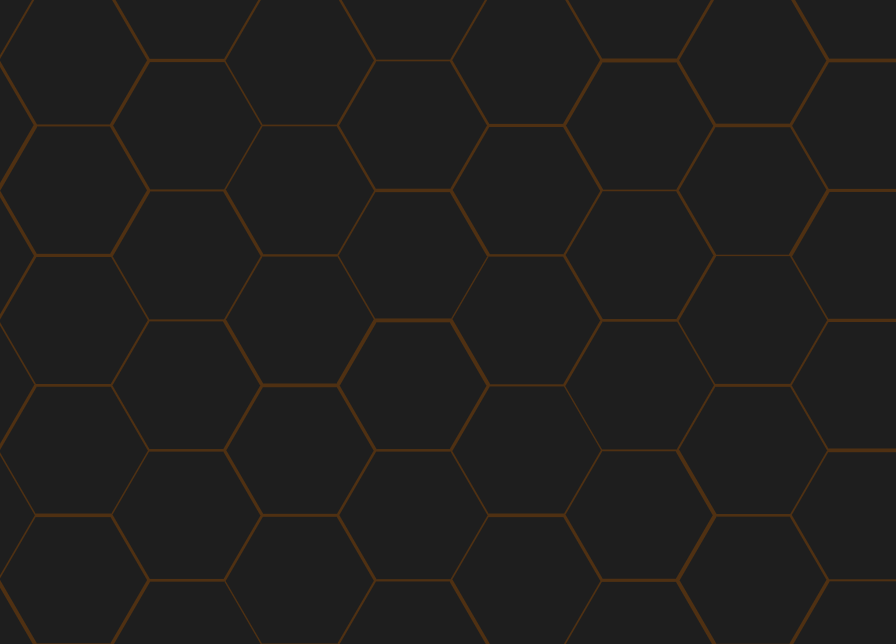
Write a Shadertoy shader that draws this pattern.

```glsl
#define COLUMN_STEP 0.1758
#define ROW_STEP 0.2018
#define FIRST_CENTER vec2(0.1141, 0.0989)
#define THIN_LINE 0.010
#define THICK_LINE 0.031
#define SEED 17.0
#define CELL_COLOR vec3(0.118, 0.118, 0.118)
#define LINE_COLOR vec3(0.31, 0.19, 0.07)

const float HEX_COLUMN = 0.8660254;  // column distance when rows are 1 apart
const float SIXTH_TURN = 1.0471976;

float hash(vec2 p) {
    vec3 q = fract(vec3(p.xyx) * 0.1031);
    q += dot(q, q.yzx + 33.33);
    return fract((q.x + q.y) * q.z);
}

// Offset from the center of the nearest flat-topped hexagon
vec2 hexOffset(vec2 p) {
    vec2 period = vec2(2.0 * HEX_COLUMN, 1.0);
    vec2 evenColumn = mod(p + 0.5 * period, period) - 0.5 * period;
    vec2 oddColumn = mod(p, period) - 0.5 * period;
    return dot(evenColumn, evenColumn) < dot(oddColumn, oddColumn) ? evenColumn : oddColumn;
}

// Coverage of the six borders; both cells sharing an edge agree on its width
float hexLines(vec2 p, float pixel) {
    vec2 toGrid = vec2(1.0 / HEX_COLUMN, 2.0);
    vec2 offset = hexOffset(p);
    vec2 cell = round((p - offset) * toGrid);
    float coverage = 0.0;
    for (int i = 0; i < 6; i++) {
        float angle = (float(i) + 0.5) * SIXTH_TURN;
        vec2 normal = vec2(cos(angle), sin(angle));
        vec2 edge = 2.0 * cell + round(normal * toGrid);
        float width = mix(THIN_LINE, THICK_LINE, hash(edge + SEED));
        float edgeDistance = 0.5 - dot(offset, normal);
        coverage = max(coverage, clamp((0.5 * width - edgeDistance) / pixel + 0.5, 0.0, 1.0));
    }
    return coverage;
}

void mainImage(out vec4 fragColor, in vec2 fragCoord) {
    vec2 position = fragCoord / iResolution.y - FIRST_CENTER;
    vec2 p = position / vec2(COLUMN_STEP / HEX_COLUMN, ROW_STEP);
    float pixel = 1.0 / (iResolution.y * ROW_STEP);
    fragColor = vec4(mix(CELL_COLOR, LINE_COLOR, hexLines(p, pixel)), 1.0);
}
```
